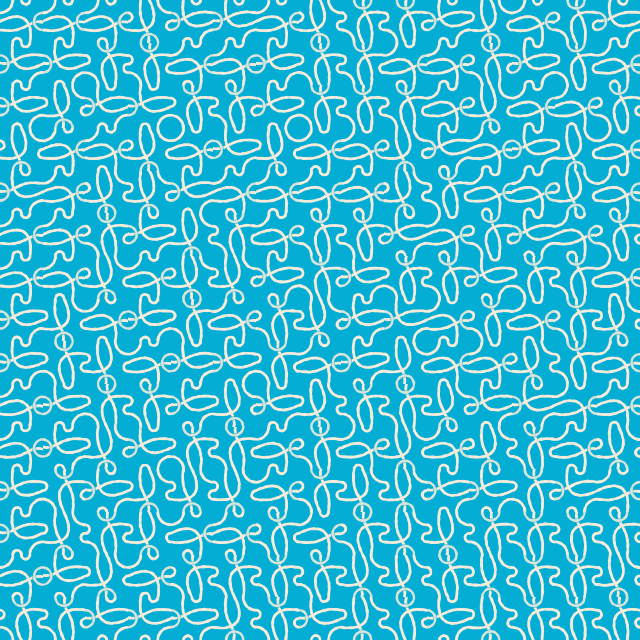
Give the GLSL for this pattern, as a Shadertoy shader.

```glsl
// Cream looping cord on turquoise: a 15 by 15 grid of one randomly turned three-port knot tile.

float hash(vec2 p) {
    vec3 q = fract(p.xyx * vec3(0.1031, 0.1130, 0.0973));
    q += dot(q, q.yzx + 33.33);
    return fract((q.x + q.y) * q.z);
}

float cornerSlope(vec2 corner, vec2 offset) {
    float angle = 6.2832 * hash(corner);
    return dot(vec2(cos(angle), sin(angle)), offset);
}

float gradientNoise(vec2 p) {
    vec2 i = floor(p), f = fract(p);
    vec2 u = f * f * (3.0 - 2.0 * f);
    vec2 e = vec2(1, 0);
    return mix(mix(cornerSlope(i, f), cornerSlope(i + e, f - e), u.x),
               mix(cornerSlope(i + e.yx, f - e.yx), cornerSlope(i + 1.0, f - 1.0), u.x), u.y);
}

float segmentDistance(vec2 p, vec2 a, vec2 b) {
    vec2 ab = b - a;
    return length(p - a - ab * clamp(dot(p - a, ab) / dot(ab, ab), 0.0, 1.0));
}

float bezierDistance(vec2 p, vec2 a, vec2 b, vec2 c, vec2 d) {
    float nearest = 1e3;
    vec2 previous = a;
    for (int i = 1; i <= 16; i++) {
        float t = float(i) / 16.0, s = 1.0 - t;
        vec2 point = s * s * s * a + 3.0 * s * s * t * b + 3.0 * s * t * t * c + t * t * t * d;
        nearest = min(nearest, segmentDistance(p, previous, point));
        previous = point;
    }
    return nearest;
}

float ringDistance(vec2 p, vec2 center, float radius) {
    return abs(length(p - center) - radius);
}

// Cords join ports at -0.2, 0 and 0.2 along every tile side
float cordDistance(vec2 p) {
    // Two crossing strands of the long loop
    float d = bezierDistance(p, vec2(0.02, 0.5), vec2(-0.05, 0.15), vec2(0.3, 0.1), vec2(0.2, -0.5));
    d = min(d, bezierDistance(p, vec2(0.0, -0.5), vec2(-0.3, 0.1), vec2(0.06, 0.28), vec2(0.5, 0.2)));
    // Side bends and the corner bend
    d = min(d, ringDistance(p, vec2(0.5, -0.1), 0.1));
    d = min(d, ringDistance(p, vec2(-0.5, 0.1), 0.1));
    return min(d, ringDistance(p, vec2(-0.5), 0.3));
}

void mainImage(out vec4 fragColor, in vec2 fragCoord) {
    vec2 grid = 15.0 * fragCoord / iResolution.xy;
    float soft = 9.0 / iResolution.y;

    // Random quarter turn of each tile
    vec2 p = fract(grid) - 0.5;
    int turns = int(4.0 * hash(floor(grid) + 7.0));
    for (int i = 0; i < turns; i++) p = vec2(-p.y, p.x);

    // Frayed cord edges
    float fray = 0.014 * gradientNoise(grid * 11.0);
    float cord = cordDistance(p) + fray;
    float ring = ringDistance(p, vec2(0.0, 0.5), 0.2) + fray;

    vec3 turquoise = vec3(0.01, 0.68, 0.83);
    vec3 cream = vec3(0.96, 0.92, 0.86);
    vec3 color = mix(turquoise, cream, 1.0 - smoothstep(-soft, soft, cord - 0.033));

    // Paler ring passing over the strands, with a faint gap beside it
    color = mix(color, turquoise, 0.5 - 0.5 * smoothstep(-soft, soft, ring - 0.05));
    color = mix(color, mix(turquoise, cream, 0.88), 1.0 - smoothstep(-soft, soft, ring - 0.029));
    fragColor = vec4(color, 1.0);
}
```
